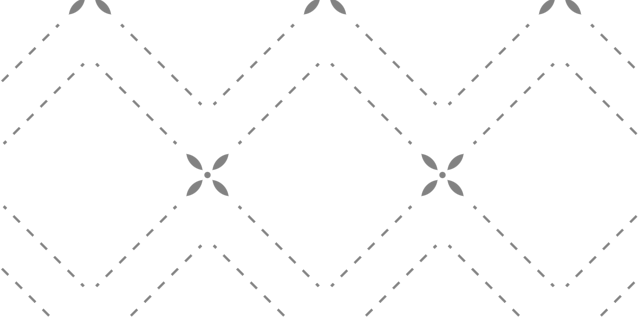
Give the GLSL for this pattern, as a WebGL 1 fragment shader.

```glsl
precision highp float;
// Staggered rows of dashed diamonds joined by four-petal flowers, grey on white.

uniform vec2 u_resolution;

// Lengths are fractions of the canvas height.
#define ORIGIN vec2(0.6484, 0.4531)  // centre of one flower
#define PERIOD vec2(0.7344, 0.5677)  // flower spacing, row spacing
#define PETAL_MID 0.0576             // flower centre to petal centre
#define PETAL_HALF vec2(0.0355, 0.0122)
#define CORE_RADIUS 0.0098
#define EDGE_MID 0.3149              // flower centre to middle of a diamond edge
#define DASH_STEP 0.0600
#define DASH_HALF vec2(0.0140, 0.0037)
#define DOT_OFFSET 0.1713            // edge middle to its end dots
#define DOT_HALF vec2(0.0057, 0.0042)
#define INK vec3(0.51)
#define PAPER vec3(1.0)

// Box with softly rounded corners
float roundedBox(vec2 p, vec2 halfSize) {
  float radius = 0.5 * halfSize.y;
  vec2 d = abs(p) - halfSize + radius;
  return length(max(d, 0.0)) + min(max(d.x, d.y), 0.0) - radius;
}

// Pointed leaf along x, bounded by two circular arcs
float leaf(vec2 p, vec2 halfSize) {
  float radius = dot(halfSize, halfSize) / (2.0 * halfSize.y);
  return length(vec2(p.x, abs(p.y) + radius - halfSize.y)) - radius;
}

// Five dashes with a short dot at either end
float dashedEdge(vec2 p) {
  float index = clamp(floor(p.x / DASH_STEP + 0.5), -2.0, 2.0);
  float dash = roundedBox(p - vec2(index * DASH_STEP, 0.0), DASH_HALF);
  float endDot = roundedBox(vec2(abs(p.x) - DOT_OFFSET, p.y), DOT_HALF);
  return min(dash, endDot);
}

// One row of flowers and diamonds, centred on y = 0
float motifRow(vec2 p) {
  p.x = mod(p.x + 0.5 * PERIOD.x, PERIOD.x) - 0.5 * PERIOD.x;
  vec2 q = abs(p);
  vec2 diagonal = vec2(q.x + q.y, q.x - q.y) * 0.70710678;
  float d = length(p) - CORE_RADIUS;
  d = min(d, leaf(diagonal - vec2(PETAL_MID, 0.0), PETAL_HALF));
  return min(d, dashedEdge(diagonal - vec2(EDGE_MID, 0.0)));
}

void main() {
  vec2 p = gl_FragCoord.xy / u_resolution.y - ORIGIN;
  float nearestRow = floor(p.y / PERIOD.y + 0.5);

  // Diamonds reach into the neighbouring rows
  float d = 1.0;
  for (int i = -1; i <= 1; i++) {
    float row = nearestRow + float(i);
    float shift = 0.5 * PERIOD.x * mod(row, 2.0);
    d = min(d, motifRow(p - vec2(shift, row * PERIOD.y)));
  }

  float blur = 0.8 / u_resolution.y;
  float coverage = 1.0 - smoothstep(-blur, blur, d);
  gl_FragColor = vec4(mix(PAPER, INK, coverage), 1.0);
}
```
